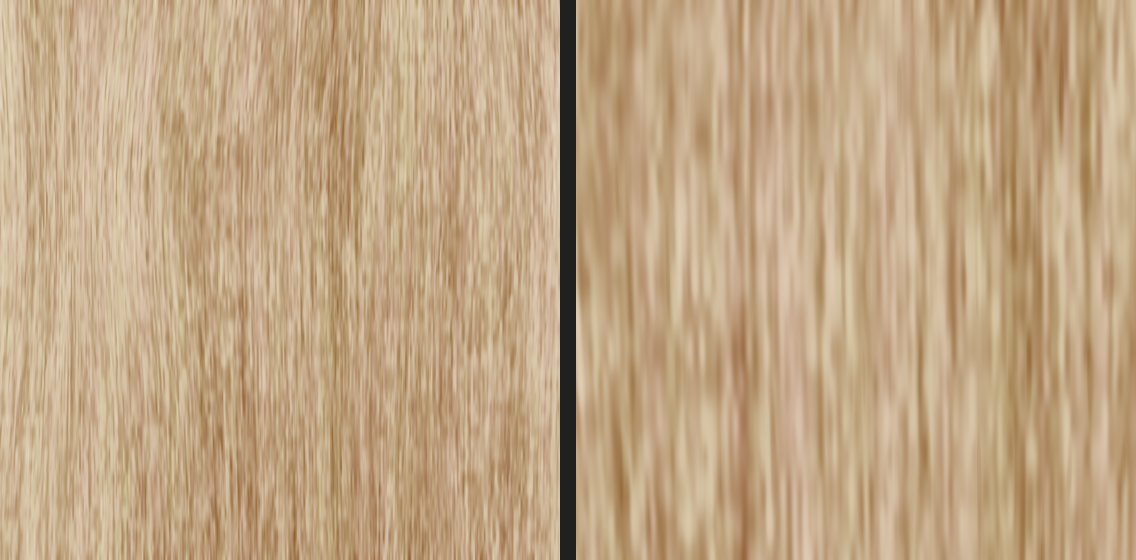
Left: the whole. Right: its middle third, enlarged.
A WebGL 2 fragment shader for this texture:

```glsl
#version 300 es
precision highp float;
// Pale wood veneer with fine vertical fibres, straight columns and arched growth rings.

#define DARK_WOOD vec3(0.605, 0.435, 0.262)
#define LIGHT_WOOD vec3(0.875, 0.812, 0.708)
#define HUE_SHIFT vec3(-0.007, 0.007, -0.014)
#define BASE_TONE 0.62
#define BEND 0.022
#define RING_COUNT 24.0
#define BROAD_AMOUNT 0.24
#define RING_AMOUNT 0.12
#define BAND_AMOUNT 0.15
#define STREAK_AMOUNT 0.22
#define FIBRE_AMOUNT 0.33
#define PORE_AMOUNT 0.17

uniform vec2 u_resolution;
out vec4 fragColor;

float hash(vec2 cell) {
    vec3 p = fract(cell.xyx * 0.1031);
    p += dot(p, p.yzx + 33.33);
    return fract((p.x + p.y) * p.z);
}

// Value noise from -1 to 1
float noise(vec2 p) {
    vec2 cell = floor(p);
    vec2 f = fract(p);
    f = f * f * (3.0 - 2.0 * f);
    float low = mix(hash(cell), hash(cell + vec2(1.0, 0.0)), f.x);
    float high = mix(hash(cell + vec2(0.0, 1.0)), hash(cell + 1.0), f.x);
    return 2.0 * mix(low, high, f.y) - 1.0;
}

float layeredNoise(vec2 p) {
    float sum = 0.0;
    float weight = 0.62;
    for (int i = 0; i < 3; i++) {
        sum += weight * noise(p);
        p = p * vec2(2.03, 1.5) + vec2(17.3, 41.7);
        weight *= 0.55;
    }
    return sum;
}

void main() {
    vec2 uv = gl_FragCoord.xy / u_resolution;

    // Grain coordinates lean gently away from the vertical
    float lean = noise(uv * vec2(4.0, 1.6) + 7.0)
               + 0.15 * noise(uv * vec2(10.0, 3.0) + 37.0);
    vec2 grain = vec2(uv.x + BEND * lean, uv.y);

    // Fine fibres at two lengths, and long hairline streaks
    float fibre = 0.65 * noise(grain * vec2(330.0, 22.0) + 101.0)
                + 0.50 * noise(grain * vec2(270.0, 48.0) + 53.0);
    float streak = 0.60 * noise(grain * vec2(150.0, 2.6) + 211.0)
                 + 0.75 * noise(grain * vec2(290.0, 6.0) + 263.0);
    float band = layeredNoise(grain * vec2(34.0, 0.9) + 67.0);

    // Arched rings follow the contours of a tall, soft field
    float field = 0.7 * noise(uv * vec2(5.0, 1.1) + 31.0)
                + 0.15 * noise(grain * vec2(14.0, 1.5) + 131.0) + 0.025 * fibre;
    float ring = noise(vec2(field * RING_COUNT, uv.y * 1.5) + 149.0);

    // Wide pale and dark columns
    float broad = layeredNoise(grain * vec2(8.0, 0.8) + 83.0);

    // Short dark pores, denser in dark columns
    float pore = smoothstep(0.3, 0.85, noise(grain * vec2(260.0, 18.0) + 307.0));
    pore *= 0.7 - 0.6 * broad;

    float tone = BASE_TONE + BROAD_AMOUNT * broad + RING_AMOUNT * ring
               + BAND_AMOUNT * band + STREAK_AMOUNT * streak
               + FIBRE_AMOUNT * fibre - PORE_AMOUNT * pore;
    tone -= 0.45 * max(tone - 0.82, 0.0);

    // Rosy and straw-coloured strands
    float hue = 0.6 * noise(grain * vec2(26.0, 1.2) + 19.0)
              + noise(grain * vec2(150.0, 7.0) + 401.0);

    vec3 colour = mix(DARK_WOOD, LIGHT_WOOD, clamp(tone, -0.15, 1.12));
    fragColor = vec4(colour + HUE_SHIFT * hue, 1.0);
}
```
